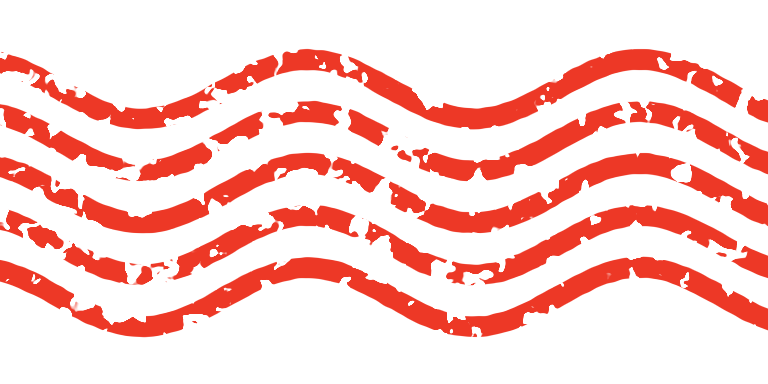
A WebGL 1 fragment shader for this pattern:

```glsl
precision highp float;
// Five parallel red wavy bands on white, chipped like a worn rubber stamp.

uniform vec2 u_resolution;

float hash(vec2 p) {
  return fract(sin(dot(p, vec2(127.1, 311.7))) * 43758.5453);
}

float valueNoise(vec2 p) {
  vec2 cell = floor(p);
  vec2 f = fract(p);
  f = f * f * (3.0 - 2.0 * f);
  float low = mix(hash(cell), hash(cell + vec2(1.0, 0.0)), f.x);
  float high = mix(hash(cell + vec2(0.0, 1.0)), hash(cell + vec2(1.0, 1.0)), f.x);
  return mix(low, high, f.y);
}

// Warped two-octave noise that forms irregular chips.
float chipNoise(vec2 p) {
  vec2 warp = vec2(valueNoise(p * 38.0 + 7.3), valueNoise(p * 38.0 + 41.9)) - 0.5;
  vec2 q = p + 0.022 * warp;
  return 0.65 * valueNoise(q * 29.0) + 0.35 * valueNoise(q * 63.0 + 19.0);
}

void main() {
  // One unit is the canvas height.
  vec2 p = gl_FragCoord.xy / u_resolution.y;
  float pixel = 1.0 / u_resolution.y;

  // Nearest of the five stacked waves.
  float frequency = 6.2831853 / 0.865;
  float phase = (p.x - 0.802) * frequency;
  float height = p.y - 0.497 - 0.077 * cos(phase);
  float spacing = 0.1354;
  float row = clamp(floor(height / spacing + 0.5), -2.0, 2.0);

  // Dividing by the slope length keeps the band width even.
  float slope = 0.077 * frequency * sin(phase);
  float dist = abs(height - row * spacing) / sqrt(1.0 + slope * slope);
  float halfWidth = 0.027 + 0.003 * (valueNoise(p * 45.0 + 3.0) - 0.5);
  float band = 1.0 - smoothstep(-0.7 * pixel, 0.7 * pixel, dist - halfWidth);

  // Chips gather in patches and bite more at the band edges.
  float edge = dist / halfWidth;
  float patches = valueNoise(p * 8.0 + 53.0) - 0.5;
  float wear = chipNoise(p) + 0.1 * edge * edge + 0.14 * patches;
  float ink = band * (1.0 - smoothstep(-7.0 * pixel, 7.0 * pixel, wear - 0.69));

  gl_FragColor = vec4(mix(vec3(1.0), vec3(0.93, 0.22, 0.15), ink), 1.0);
}
```
